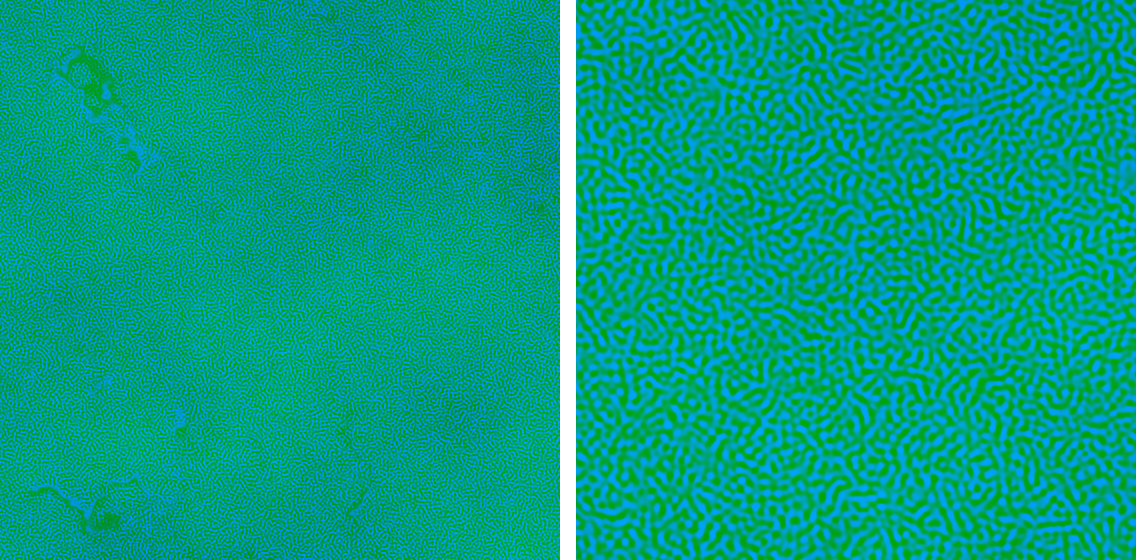
Left: the whole. Right: its middle third, enlarged.
Write a WebGL 1 fragment shader that draws this texture.

```glsl
precision highp float;
// A fine labyrinth of green and blue worms under faint clouds, with rare smears.
// The maze is a sum of randomly turned wave packets of similar wavelength; its
// bell-shaped values are spread evenly between the two colours.

uniform vec2 u_resolution;

const vec3 GREEN = vec3(0.0, 0.608, 0.02);
const vec3 BLUE = vec3(0.0, 0.598, 1.0);
const float WAVES = 146.0;          // maze periods across the canvas
const float CELL_WAVES = 1.6;       // periods per packet cell
const float WAVE_JITTER = 0.3;      // relative range of packet wavelengths
const int PACKETS = 5;              // wave packets per cell
const float SPREAD = 1.75;          // steepness of the colour ramp
const float BIAS = -0.01;           // shift of the maze towards blue
const float CLOUD_SCALE = 3.6;
const float CLOUD_DEPTH = 0.18;
const float SPECK_SCALE = 75.0;
const float SPECK_PUSH = 9.0;
const float CREASE_SCALE = 6.0;
const float CREASE_WIDTH = 0.014;
const float VEIN_WIDTH = 0.045;     // speckled, darker band around creases
const float VEIN_SHADE = 0.02;
const float TAU = 6.2831853;

float hash(vec2 p) {
  return fract(sin(dot(p, vec2(127.1, 311.7))) * 43758.5453);
}

float valueNoise(vec2 p) {
  vec2 i = floor(p);
  vec2 f = fract(p);
  f = f * f * (3.0 - 2.0 * f);
  float low = mix(hash(i), hash(i + vec2(1.0, 0.0)), f.x);
  float high = mix(hash(i + vec2(0.0, 1.0)), hash(i + vec2(1.0, 1.0)), f.x);
  return mix(low, high, f.y);
}

// Layered noise, centred on zero.
float fbm(vec2 p) {
  float sum = 0.0;
  float amplitude = 0.5;
  for (int i = 0; i < 5; i++) {
    sum += amplitude * (valueNoise(p) - 0.5);
    p = mat2(1.6, 1.2, -1.2, 1.6) * p + 17.3;
    amplitude *= 0.52;
  }
  return sum;
}

// Wave packets with random place, direction and phase, scaled to unit variance.
float labyrinth(vec2 p) {
  vec2 q = p * WAVES / CELL_WAVES;
  vec2 cell = floor(q);
  float sum = 0.0;
  float power = 0.0001;
  for (int y = -1; y <= 1; y++) {
    for (int x = -1; x <= 1; x++) {
      vec2 id = cell + vec2(float(x), float(y));
      for (int k = 0; k < PACKETS; k++) {
        vec2 seed = id + float(k) * vec2(71.3, 39.7);
        vec2 offset = q - id - vec2(hash(seed), hash(seed + 13.1));
        float angle = TAU * hash(seed + 27.9);
        float phase = TAU * hash(seed + 45.3);
        float pitch = CELL_WAVES * (1.0 + WAVE_JITTER * (hash(seed + 61.7) - 0.5));
        float window = max(1.0 - dot(offset, offset), 0.0);
        window *= window;
        vec2 direction = vec2(cos(angle), sin(angle));
        sum += window * cos(TAU * pitch * dot(offset, direction) + phase);
        power += window * window;
      }
    }
  }
  return sum / sqrt(0.5 * power);
}

void main() {
  vec2 p = gl_FragCoord.xy / u_resolution;
  float cloud = fbm(p * CLOUD_SCALE + 5.2);
  float ridge = fbm(p * CREASE_SCALE + 31.7);
  float patches = fbm(p * 7.0 + 83.1);

  // Veins follow the zero line of the ridge noise, where the maze is rougher.
  float vein = exp(-ridge * ridge / (VEIN_WIDTH * VEIN_WIDTH));
  vein *= smoothstep(-0.05, 0.15, patches);

  // Maze with small solid specks everywhere, more in dark clouds and veins.
  float speck = fbm(p * SPECK_SCALE + 9.4);
  float roughness = 0.5 + 0.4 * smoothstep(0.1, -0.15, cloud) + 0.6 * vein;
  float field = labyrinth(p) + BIAS + SPECK_PUSH * roughness * speck * abs(speck);

  // Rare thin smears, blue on one side and green on the other.
  float crease = ridge / CREASE_WIDTH;
  float smear = smoothstep(0.13, 0.22, patches) * exp(-0.6 * crease * crease);
  field = mix(field, 1.8 * crease, smear);

  // Even spread of the field over the ramp, then cloud shading.
  float blueness = 1.0 / (1.0 + exp(-SPREAD * field));
  vec3 color = mix(GREEN, BLUE, blueness);
  color.g += CLOUD_DEPTH * cloud - VEIN_SHADE * vein;
  gl_FragColor = vec4(clamp(color, 0.0, 1.0), 1.0);
}
```
